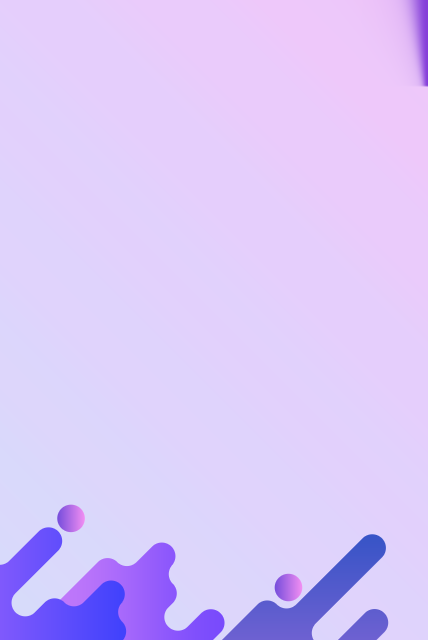
Write a WebGL 2 fragment shader that draws this background.

```glsl
#version 300 es
precision highp float;
// Pale diagonal gradient with rounded 45 degree bars rising from the bottom edge,
// two small shaded balls and a violet glow in the upper right corner.
// Bars live on a rotated grid: round-topped lanes joined by circular hollows.

uniform vec2 u_resolution;
out vec4 fragColor;

// Canvas units: width 1, height 1.5
const float HEIGHT = 1.5;
const float LANE_R = 0.03193;   // half width of a lane
const float BALL_R = 0.0322;
const float SEAM = 0.08;        // overlap hiding joints between pieces

const vec3 SKY_LOW  = vec3(0.846, 0.856, 0.982);
const vec3 SKY_MID  = vec3(0.884, 0.819, 0.990);
const vec3 SKY_HIGH = vec3(0.940, 0.780, 0.980);
const float BAND_TINT = 0.004;

const vec3 GLOW_HALO = vec3(0.76, 0.60, 0.93);
const vec3 GLOW_CORE = vec3(0.52, 0.24, 0.85);
const float GLOW_BASE = 1.295;

const vec3 INDIGO_A = vec3(0.50, 0.35, 0.99);
const vec3 INDIGO_B = vec3(0.26, 0.26, 0.99);
const vec3 VIOLET_A = vec3(0.75, 0.47, 0.98);
const vec3 VIOLET_B = vec3(0.47, 0.29, 0.99);
const vec3 BLUE_LOW  = vec3(0.43, 0.38, 0.82);
const vec3 BLUE_HIGH = vec3(0.22, 0.33, 0.78);
const vec3 BALL_A = vec3(0.46, 0.30, 0.86);
const vec3 BALL_B = vec3(0.95, 0.56, 0.95);

const vec2 BALL_LEFT  = vec2(0.166, 0.285);
const vec2 BALL_RIGHT = vec2(0.674, 0.123);

// Endless bar with a round top centred at c
float lane(vec2 q, vec2 c) {
    return length(vec2(q.x - c.x, max(q.y - c.y, 0.0))) - 1.0;
}

// Fill below a round hollow centred at c, from side lo to side hi
float hollow(vec2 q, vec2 c, float lo, float hi) {
    vec2 d = q - c;
    float box = max(max(lo - SEAM - d.x, d.x - hi - SEAM), d.y);
    return max(box, 1.0 - length(d));
}

float indigoShape(vec2 q) {
    q.x += 2.63;
    float d = min(lane(q, vec2(0.0, 7.65)), lane(q, vec2(4.0, 4.28)));
    d = min(d, min(lane(q, vec2(6.0, 8.13)), lane(q, vec2(8.0, 6.27))));
    d = min(d, hollow(q, vec2(-2.0, 4.59), 0.0, 1.0));
    d = min(d, hollow(q, vec2(2.0, 3.24), -1.0, 1.0));
    d = min(d, hollow(q, vec2(4.0, 6.28), 0.0, 1.0));
    return min(d, hollow(q, vec2(8.0, 8.27), -1.0, 0.0));
}

float violetShape(vec2 q) {
    q.x -= 2.02;
    float d = min(lane(q, vec2(0.0, 9.11)), lane(q, vec2(2.0, 12.72)));
    d = min(d, min(lane(q, vec2(4.0, 10.86)), lane(q, vec2(8.0, 11.8))));
    d = min(d, hollow(q, vec2(0.0, 11.11), 0.0, 1.0));
    d = min(d, hollow(q, vec2(4.0, 12.86), -1.0, 0.0));
    return min(d, hollow(q, vec2(6.0, 10.4), -1.0, 1.0));
}

float blueShape(vec2 q) {
    q.x -= 12.48;
    float d = min(lane(q, vec2(0.0, 15.17)), lane(q, vec2(2.0, 24.04)));
    d = min(d, lane(q, vec2(6.0, 20.28)));
    d = min(d, hollow(q, vec2(0.0, 17.17), 0.0, 1.0));
    return min(d, hollow(q, vec2(4.0, 17.2), -1.0, 1.0));
}

float cover(float d, float pixel) {
    return clamp(0.5 - d / pixel, 0.0, 1.0);
}

vec3 background(vec2 p) {
    float t = (p.x + p.y) / (1.0 + HEIGHT);
    vec3 c = mix(SKY_LOW, SKY_MID, smoothstep(0.0, 0.55, t));
    c = mix(c, SKY_HIGH, smoothstep(0.45, 1.0, t));
    return c + BAND_TINT * vec3(1.0, -0.6, 0.0) * cos(t * 52.0);
}

// Glow hugging the right edge, narrowing towards its base
vec3 cornerGlow(vec3 c, vec2 p) {
    float rise = clamp((p.y - GLOW_BASE) / (HEIGHT - GLOW_BASE), 0.0, 1.0);
    float x = 1.0 - p.x;
    float base = smoothstep(0.0, 0.03, rise);
    float halo = exp(-x / mix(0.018, 0.055, rise)) * base;
    float core = exp(-pow(x / mix(0.010, 0.036, rise), 2.0)) * base;
    return mix(mix(c, GLOW_HALO, halo), GLOW_CORE, core);
}

vec3 ball(vec3 c, vec2 p, vec2 centre, float pixel) {
    vec2 d = p - centre;
    vec3 shade = mix(BALL_A, BALL_B, clamp(0.5 + 0.5 * d.x / BALL_R, 0.0, 1.0));
    return mix(c, shade, cover(length(d) - BALL_R, pixel));
}

void main() {
    vec2 p = gl_FragCoord.xy / u_resolution * vec2(1.0, HEIGHT);
    float pixel = 1.0 / u_resolution.x;
    float lanePixel = pixel / LANE_R;
    vec2 q = vec2(p.x - p.y, p.x + p.y) * inversesqrt(2.0) / LANE_R;

    vec3 c = cornerGlow(background(p), p);
    vec3 violet = mix(VIOLET_A, VIOLET_B, smoothstep(0.12, 0.55, p.x));
    vec3 indigo = mix(INDIGO_A, INDIGO_B, clamp(p.x / 0.28, 0.0, 1.0));
    vec3 blue = mix(BLUE_LOW, BLUE_HIGH, clamp(p.y / 0.24, 0.0, 1.0));
    c = mix(c, violet, cover(violetShape(q), lanePixel));
    c = mix(c, indigo, cover(indigoShape(q), lanePixel));
    c = mix(c, blue, cover(blueShape(q), lanePixel));
    c = ball(c, p, BALL_LEFT, pixel);
    c = ball(c, p, BALL_RIGHT, pixel);
    fragColor = vec4(c, 1.0);
}
```
